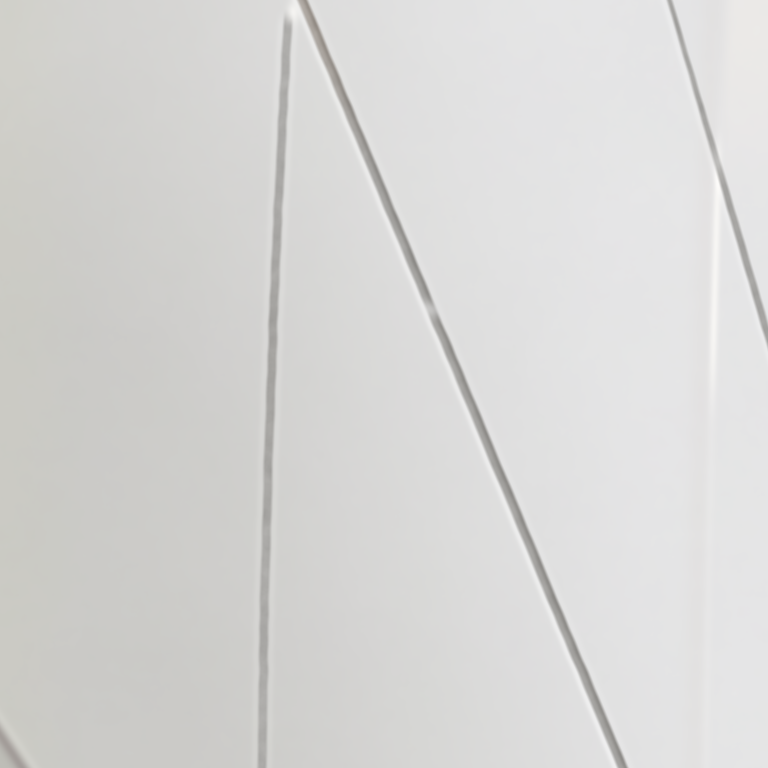
Reproduce this texture procedurally as a three.js fragment shader.

```glsl
// Draws a pale, softly lit wall panel crossed by thin grey grooves and a bright vertical seam.
varying vec2 vUv;

const vec3 SHADE = vec3(0.795, 0.792, 0.780);
const vec3 LIGHT = vec3(0.897, 0.897, 0.900);
const vec3 GROOVE_PALE = vec3(0.655, 0.650, 0.640);
const vec3 GROOVE_DARK = vec3(0.575, 0.565, 0.550);
const vec3 CORNER_TINT = vec3(0.600, 0.570, 0.560);
const vec3 GLINT = vec3(0.975, 0.970, 0.960);
const float EDGE = 0.0026;
const float MOTTLE = 0.010;
const float GRAIN = 0.006;

vec2 hashGradient(vec2 cell) {
  vec2 q = vec2(dot(cell, vec2(127.1, 311.7)), dot(cell, vec2(269.5, 183.3)));
  return 2.0 * fract(sin(q) * 43758.5) - 1.0;
}

float gradientNoise(vec2 p) {
  vec2 i = floor(p), f = fract(p);
  vec2 u = f * f * f * (f * (f * 6.0 - 15.0) + 10.0);
  float a = dot(hashGradient(i), f);
  float b = dot(hashGradient(i + vec2(1.0, 0.0)), f - vec2(1.0, 0.0));
  float c = dot(hashGradient(i + vec2(0.0, 1.0)), f - vec2(0.0, 1.0));
  float d = dot(hashGradient(i + 1.0), f - 1.0);
  return mix(mix(a, b, u.x), mix(c, d, u.x), u.y);
}

float fbm(vec2 p) {
  float sum = 0.0, gain = 0.6;
  for (int i = 0; i < 4; i++) {
    sum += gain * gradientNoise(p);
    p = p * 2.03 + 7.1;
    gain *= 0.5;
  }
  return sum;
}

// Soft-edged band around a signed distance
float band(float d, float halfWidth) {
  return 1.0 - smoothstep(halfWidth - EDGE, halfWidth + EDGE, abs(d));
}

float glow(float d, float radius) {
  return exp(-d * d / (radius * radius));
}

vec3 wall(vec2 p) {
  float lit = smoothstep(0.05, 0.90, p.x + 0.24 * (p.y - 0.5));
  vec3 col = mix(SHADE, LIGHT, lit);
  col += 0.022 * smoothstep(0.55, 1.0, p.y) * (1.0 - lit);
  col.b -= 0.012 * (1.0 - smoothstep(0.0, 0.12, p.x));
  col += MOTTLE * fbm(p * 5.0) + GRAIN * fbm(p * 38.0);
  col += vec3(0.004, -0.002, 0.007) * fbm(p * 8.0 + 31.0);
  return col;
}

void main() {
  vec2 p = vUv;
  vec3 col = wall(p);
  float rough = fbm(vec2(p.x * 45.0, p.y * 40.0));
  float wobble = 0.0016 * gradientNoise(vec2(3.7, p.y * 34.0));

  // Bright seam, its faint tail, and the warm light above it
  float seam = p.x - (0.919 + 0.012 * p.y + 0.011 * p.y * p.y);
  float seamSpan = smoothstep(0.43, 0.57, p.y) * (1.0 - smoothstep(0.77, 0.84, p.y));
  float upper = smoothstep(0.70, 0.95, p.y);
  col += vec3(0.024, 0.017, 0.007) * upper * smoothstep(-0.005, 0.016, seam);
  col -= vec3(0.008, 0.013, 0.017) * glow(seam + 0.014, 0.016);
  col += 0.013 * glow(seam, 0.006) * (1.0 - upper);
  col = mix(col, GLINT, 0.85 * seamSpan * glow(seam, 0.0048));

  // Near-vertical groove, slightly bowed and rough
  float left = p.x - (0.341 + 0.0117 * p.y + 0.0239 * p.y * p.y) + wobble;
  float leftSpan = 1.0 - smoothstep(0.965, 0.99, p.y);
  col += 0.022 * leftSpan * (glow(left - 0.010, 0.004) + glow(left + 0.010, 0.004));
  vec3 leftTone = mix(GROOVE_PALE, GROOVE_DARK, 0.45 * glow(p.y - 0.53, 0.2));
  col = mix(col, leftTone + 0.09 * rough, 0.88 * leftSpan * band(left, 0.0055));

  // Long diagonal groove with a lit lower lip and a small break
  float diagonal = 0.923 * (p.x - 0.811 + 0.417 * p.y) + 0.7 * wobble;
  float breakMark = glow(p.y - 0.597, 0.011);
  col += 0.055 * glow(diagonal + 0.0095, 0.0038);
  col += 0.015 * glow(diagonal - 0.0100, 0.0040);
  vec3 diagonalTone = mix(GROOVE_DARK, GROOVE_PALE, 0.5 + 0.5 * smoothstep(-0.003, 0.005, -diagonal));
  diagonalTone -= 0.05 * glow(diagonal - 0.003, 0.0025);
  diagonalTone += vec3(0.025, 0.005, -0.010) * smoothstep(0.75, 1.0, p.y);
  col = mix(col, diagonalTone + 0.06 * rough, (1.0 - 0.6 * breakMark) * band(diagonal, 0.0060));

  // Bright fleck where the two grooves meet
  float fleck = length((p - vec2(0.382, 0.984)) * vec2(1.0, 0.55));
  col = mix(col, GLINT, 0.85 * glow(fleck, 0.0075));

  // Short groove at upper right, widening downwards
  float right = 0.96 * (p.x - 0.872 - 0.293 * (1.0 - p.y)) + 0.5 * wobble;
  float rightWidth = mix(0.0046, 0.0030, smoothstep(0.65, 1.0, p.y));
  float crossing = seamSpan * glow(p.y - 0.795, 0.018);
  col += 0.025 * glow(right + 0.0075, 0.0035);
  col = mix(col, GROOVE_PALE - 0.03 + 0.08 * rough, (0.92 - 0.4 * crossing) * band(right, rightWidth));

  // Soft brownish groove cutting the lower left corner
  float corner = dot(p - vec2(0.0, 0.043), vec2(0.83, 0.558));
  col += 0.03 * glow(corner - 0.013, 0.006);
  col = mix(col, CORNER_TINT, 0.80 * glow(corner, 0.0075));
  col -= 0.05 * (1.0 - smoothstep(-0.012, 0.0, corner));

  gl_FragColor = vec4(clamp(col, 0.0, 1.0), 1.0);
}
```
